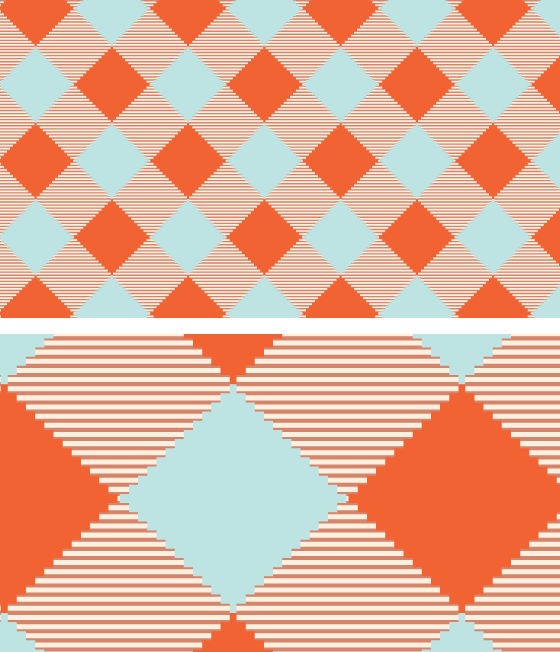
Top: the whole. Bottom: its middle third, enlarged.
Reproduce this pattern procedurally as a Shadertoy shader.

```glsl
// Checkerboard of orange and pale aqua diamonds touching at their corners,
// with finely lined gaps between them. Each diamond is stepped row by row
// along the same line grid; a small sample grid smooths every edge.

#define TILE 0.2398                  // diamond spacing, in canvas heights
#define ORIGIN vec2(0.5915, 0.4942)  // centre of one orange diamond
#define HALF_DIAGONAL 0.495          // diamond reach, in tiles
#define ROWS 25.0                    // lines per tile
#define LINE_WIDTH 0.45              // inked share of each row
#define ORANGE vec3(0.95, 0.39, 0.20)
#define AQUA vec3(0.74, 0.89, 0.89)
#define CREAM vec3(1.00, 0.94, 0.88)
#define INK vec3(0.83, 0.52, 0.42)
#define SAMPLES 4                    // samples per pixel side

// Thin horizontal lines, centred on the row boundaries
vec3 linedGround(float row) {
    float toBoundary = 0.5 - abs(fract(row) - 0.5);
    return mix(INK, CREAM, step(0.5 * LINE_WIDTH, toBoundary));
}

vec3 pattern(vec2 p) {
    vec2 tile = (p - ORIGIN) / TILE;
    float row = tile.y * ROWS + 0.5;

    // Snap height to its row so the slanted edges become small steps
    vec2 stepped = vec2(tile.x, floor(row) / ROWS);
    vec2 cell = floor(stepped + 0.5);
    vec2 offset = abs(stepped - cell);
    float diamond = offset.x + offset.y - HALF_DIAGONAL;

    // Alternate the two fills by cell parity
    float parity = mod(cell.x + cell.y, 2.0);
    vec3 fill = mix(ORANGE, AQUA, step(0.5, parity));
    return mix(fill, linedGround(row), step(0.0, diamond));
}

void mainImage(out vec4 fragColor, in vec2 fragCoord) {
    vec3 total = vec3(0.0);
    for (int j = 0; j < SAMPLES; j++) {
        for (int i = 0; i < SAMPLES; i++) {
            vec2 jitter = (vec2(i, j) + 0.5) / float(SAMPLES) - 0.5;
            total += pattern((fragCoord + jitter) / iResolution.y);
        }
    }
    fragColor = vec4(total / float(SAMPLES * SAMPLES), 1.0);
}
```
